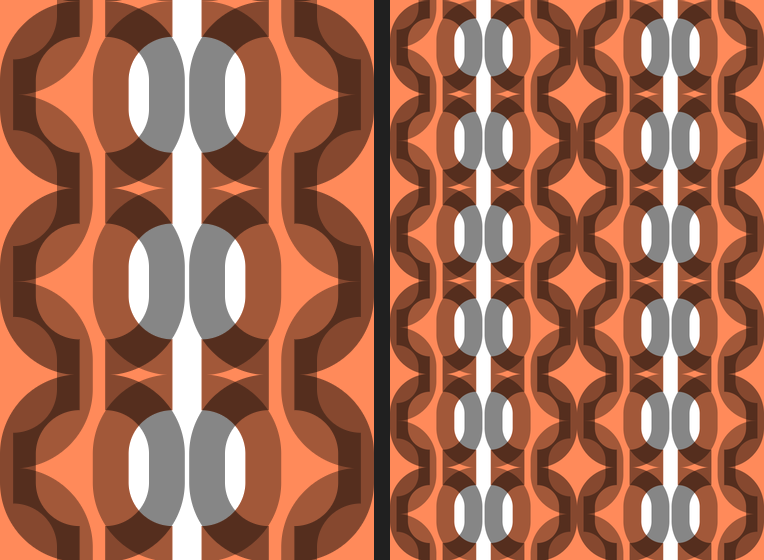
Left: one tile. Right: repeated 2 by 2.
This pattern is drawn by a Shadertoy shader. Its source:

```glsl
// Retro bands of interlocking half-ring arches, mirrored about the vertical axis
// and stacked in three rows. Each arch is a translucent dark layer multiplied
// over an orange ground with a white central stripe and white ring openings.

// Radius from the spine of a stadium: x is the bulge direction, y the straight part.
float stadiumRadius(vec2 p) {
    return length(vec2(p.x, max(abs(p.y) - 19.5, 0.0)));
}

// Signed distance to a half ring, cut flat at x = 0 and bulging towards +x.
float arch(vec2 p) {
    return max(abs(stadiumRadius(p) - 84.5) - 24.5, -p.x);
}

// Antialiased coverage of a signed distance.
float cover(float d, float pixel) {
    return clamp(0.5 - d / pixel, 0.0, 1.0);
}

void mainImage(out vec4 fragColor, in vec2 fragCoord) {
    // The tile is 512 x 768 units, with three rows of 256.
    vec2 p = fragCoord / iResolution.xy * vec2(512.0, 768.0);
    float pixel = 512.0 / iResolution.x;

    // Fold the halves together, then measure from the row centre and row boundary.
    float x = 256.0 - abs(p.x - 256.0);
    float fromCentre = abs(mod(p.y + 2.0, 256.0) - 128.0);
    float fromBoundary = 128.0 - fromCentre;

    // Ground: orange, opened to white by the stripe and the inner arch hole.
    vec2 inner = vec2(236.0 - x, fromCentre);
    float opening = min(inner.x, stadiumRadius(inner) - 60.0);
    vec3 color = mix(vec3(1.0, 0.541, 0.353), vec3(1.0), cover(opening, pixel));

    // Light layer: inner arches bulging outwards, edge arches set half a row off.
    float light = min(arch(inner), arch(vec2(x - 18.0, fromBoundary)));
    color *= mix(1.0, 0.635, cover(light, pixel));

    // Dark layer: arches facing the opposite way, crossing the light ones.
    float dark = min(arch(vec2(x - 144.0, fromCentre)), arch(vec2(109.0 - x, fromCentre)));
    color *= mix(1.0, 0.525, cover(dark, pixel));

    fragColor = vec4(color, 1.0);
}
```
